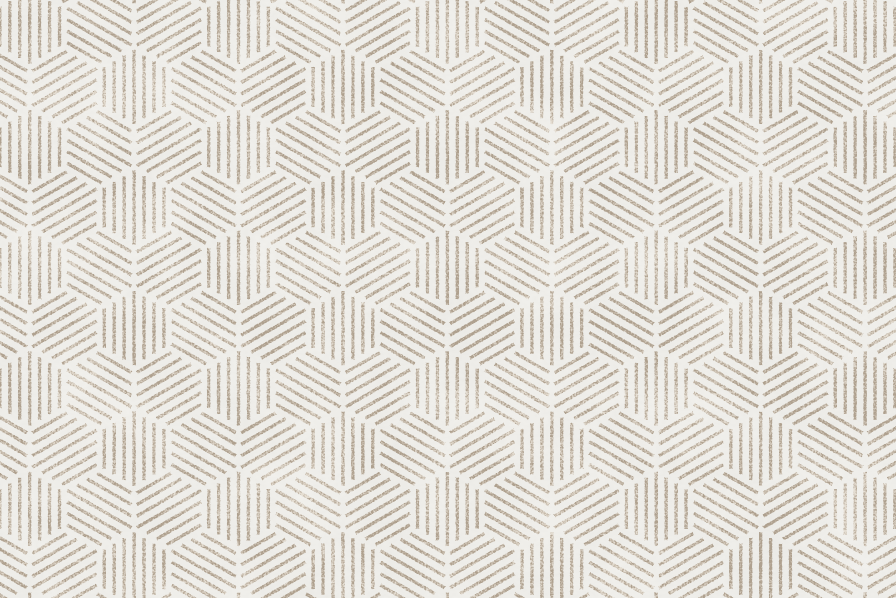
This pattern is drawn by a Shadertoy shader. Its source:

```glsl
#define HEX_ACROSS 12.87                 // hexagon widths per canvas width
#define ANCHOR vec2(0.4993, 0.3685)      // centre of one upright hexagon, in canvas widths
#define LINES 7.0                        // strokes per hexagon
#define LINE_WIDTH 0.046                 // in hexagon widths, as below
#define END_GAP 0.046
#define RAGGED 0.006
#define GLITTER_FREQ 30.0
#define WEAR 0.55
#define PAPER vec3(0.934, 0.930, 0.914)
#define FOIL_DARK vec3(0.685, 0.63, 0.56)
#define FOIL_LIGHT vec3(0.895, 0.865, 0.82)

const float SQRT3 = 1.7320508;
const float PI = 3.1415927;

// Random unit gradient for an integer grid point
vec2 gradientAt(vec2 cell) {
    uvec2 n = uvec2(ivec2(cell) + 32768);
    uint h = n.x * 1597u ^ n.y * 51749u;
    h = (h ^ (h >> 15)) * 739391u;
    h = (h ^ (h >> 13)) * 668267u;
    h ^= h >> 16;
    float angle = float(h & 65535u) / 65536.0 * 2.0 * PI;
    return vec2(cos(angle), sin(angle));
}

// Gradient noise, roughly -0.7 to 0.7
float gradientNoise(vec2 p) {
    vec2 i = floor(p), f = p - i;
    vec2 e = vec2(0.0, 1.0);
    vec2 w = f * f * f * (f * (f * 6.0 - 15.0) + 10.0);
    float a = dot(gradientAt(i), f);
    float b = dot(gradientAt(i + e.yx), f - e.yx);
    float c = dot(gradientAt(i + e.xy), f - e.xy);
    float d = dot(gradientAt(i + e.yy), f - e.yy);
    return mix(mix(a, b, w.x), mix(c, d, w.x), w.y);
}

// Centre of the nearest hexagon of width 1 with a vertex on top
vec2 hexCentre(vec2 p) {
    vec2 period = vec2(1.0, SQRT3);
    vec2 a = round(p / period) * period;
    vec2 b = (floor(p / period) + 0.5) * period;
    return distance(p, a) < distance(p, b) ? a : b;
}

// Signed distance to the strokes; their direction cycles through three angles
float strokeDistance(vec2 p) {
    vec2 centre = hexCentre(p);
    float row = round(centre.y * 2.0 / SQRT3);
    float column = round(centre.x - 0.5 * row);
    float angle = PI / 2.0 + PI / 3.0 * mod(column - row, 3.0);

    vec2 along = vec2(cos(angle), sin(angle));
    vec2 local = p - centre;
    float v = dot(local, along);
    float u = dot(local, vec2(along.y, -along.x));

    float outermost = floor(LINES / 2.0);
    float offset = clamp(round(u * LINES), -outermost, outermost) / LINES;
    float halfLength = (1.0 - abs(offset)) / SQRT3 - END_GAP;
    return max(abs(u - offset) - 0.5 * LINE_WIDTH, abs(v) - halfLength);
}

void mainImage(out vec4 fragColor, in vec2 fragCoord) {
    vec2 p = (fragCoord / iResolution.x - ANCHOR) * HEX_ACROSS;
    float pixel = HEX_ACROSS / iResolution.x;

    // Glitter grain, and broad patches of worn foil
    float glitter = gradientNoise(p * GLITTER_FREQ)
                  + 0.7 * gradientNoise(p * GLITTER_FREQ * 1.7 + 31.7);
    float wear = gradientNoise(p * 0.9 + 7.3) + 0.7 * gradientNoise(p * 2.9 + 19.1);

    // Strokes with slightly ragged edges
    float d = strokeDistance(p) + RAGGED * glitter;
    float ink = clamp(0.5 - d / pixel, 0.0, 1.0);
    vec3 foil = mix(FOIL_DARK, FOIL_LIGHT,
                    clamp(0.40 + 0.95 * glitter + WEAR * wear, 0.0, 1.0));

    // Faint paper tooth and clouding
    float tooth = gradientNoise(p * vec2(13.0, 19.0) + 53.1);
    vec3 paper = PAPER + 0.008 * tooth + 0.012 * wear;

    fragColor = vec4(mix(paper, foil, ink), 1.0);
}
```
